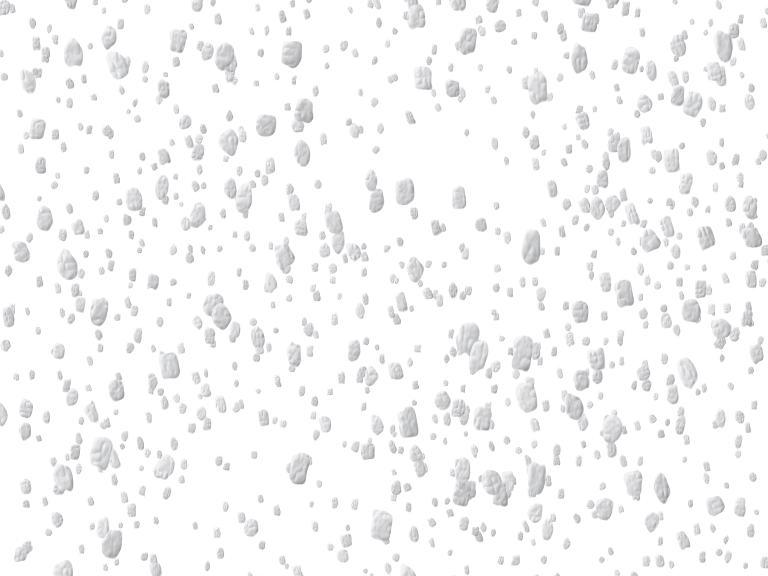
Write a Shadertoy shader that draws this texture.

```glsl
const vec3 PAPER = vec3(1.0);
const vec3 STONE = vec3(0.828, 0.830, 0.836);
const vec2 TO_LIGHT = vec2(-0.8, 0.6);

float hash(vec2 p) {
    return fract(sin(dot(p, vec2(127.1, 311.7))) * 43758.5453);
}

vec2 hash2(vec2 p) {
    return vec2(hash(p), hash(p + 57.3));
}

float noise(vec2 p) {
    vec2 cell = floor(p);
    vec2 f = fract(p);
    f = f * f * (3.0 - 2.0 * f);
    float low = mix(hash(cell), hash(cell + vec2(1.0, 0.0)), f.x);
    float high = mix(hash(cell + vec2(0.0, 1.0)), hash(cell + 1.0), f.x);
    return mix(low, high, f.y);
}

// Creased surface height
float relief(vec2 p) {
    float crease = abs(noise(p) - 0.5) * 1.5;
    return crease + 0.35 * noise(p * 2.3 + 9.0);
}

vec2 rotate(vec2 p, float angle) {
    float c = cos(angle);
    float s = sin(angle);
    return vec2(c * p.x - s * p.y, s * p.x + c * p.y);
}

// 1.0 on the rim, from round to blocky as power grows
float rimDistance(vec2 q, float power, vec2 seed) {
    vec2 a = pow(abs(q) + 0.0001, vec2(power));
    float wobble = noise(q * 1.3 + seed * 40.0) - 0.5;
    return pow(a.x + a.y, 1.0 / power) + 0.36 * wobble;
}

// Light from the upper left, with a dark lower right rim
vec3 stoneColor(vec2 q, float rim, float roughness, vec2 seed, float tone) {
    vec2 grain = q * 1.7 + seed * 70.0;
    float slope = relief(grain) - relief(grain + TO_LIGHT * 0.3);
    float facing = dot(q, TO_LIGHT);
    float bevel = smoothstep(0.5, 1.0, rim);
    float light = 0.035 * facing + 0.12 * facing * bevel;
    light += roughness * slope + 0.09 * (tone - 0.5);
    return clamp(STONE + light, 0.5, 0.95);
}

// One stone per occupied cell; radii are in canvas heights
vec3 scatter(vec3 color, vec2 p, float cellSize, float share,
             float minRadius, float maxRadius, float roughness, float salt) {
    float pixel = 1.0 / iResolution.y;
    vec2 home = floor(p / cellSize);
    for (int y = -1; y <= 1; y++) {
        for (int x = -1; x <= 1; x++) {
            vec2 cell = home + vec2(x, y);
            vec2 key = cell + salt;
            float crowding = mix(0.45, 1.55, noise(cell * cellSize * 6.0 + 4.0));
            if (hash(key) > share * crowding) continue;

            vec2 seed = hash2(key + 3.7);
            vec2 traits = hash2(key + 11.9);
            vec2 center = (cell + hash2(key + 23.1)) * cellSize;
            float width = mix(minRadius, maxRadius, seed.x);
            vec2 radii = width * vec2(1.0, mix(1.1, 1.85, seed.y));

            vec2 q = rotate(p - center, (traits.x - 0.6) * 0.6) / radii;
            if (dot(q, q) > 5.0) continue;

            float rim = rimDistance(q, mix(1.8, 5.0, traits.y * traits.y), seed);
            float edge = (rim - 1.0) * width;
            float mask = 1.0 - smoothstep(-0.7 * pixel, 0.7 * pixel, edge);
            vec3 stone = stoneColor(q, rim, roughness, seed, hash(key + 31.3));
            color = mix(color, stone, mask);
        }
    }
    return color;
}

void mainImage(out vec4 fragColor, in vec2 fragCoord) {
    vec2 p = fragCoord / iResolution.y;
    vec3 color = PAPER;

    // Grit, pebbles, then chunks
    color = scatter(color, p, 0.038, 0.68, 0.0040, 0.0066, 0.16, 17.0);
    color = scatter(color, p, 0.060, 0.34, 0.0070, 0.0105, 0.19, 151.0);
    color = scatter(color, p, 0.075, 0.43, 0.0105, 0.0170, 0.22, 293.0);

    fragColor = vec4(color, 1.0);
}
```
